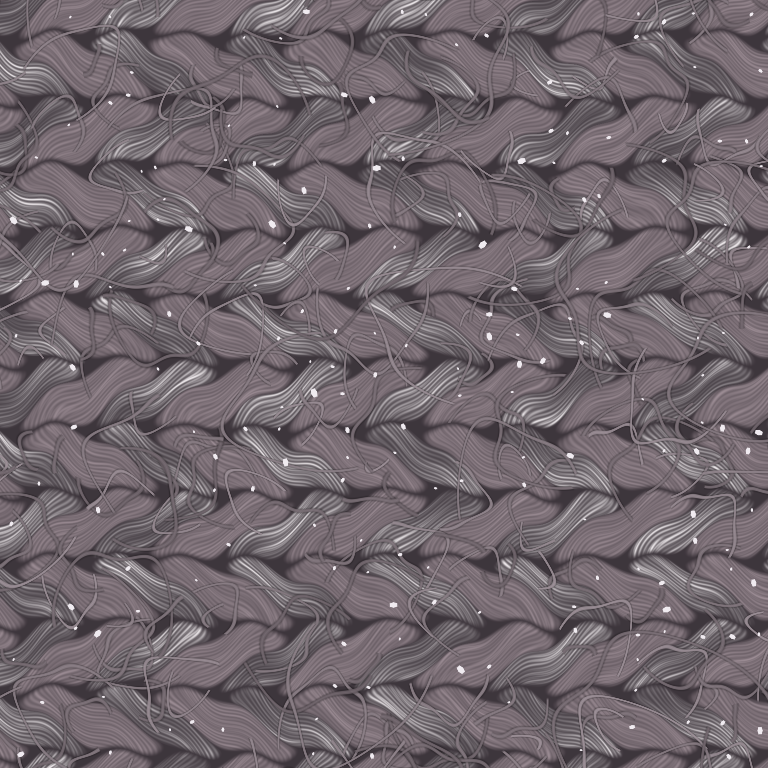
Reproduce this texture procedurally as a WebGL 2 fragment shader.

```glsl
#version 300 es
precision highp float;
// Sideways knit in grey-mauve yarn: rows of leaf-shaped stitches whose lean alternates,
// each repeat pairing a dull stitch with a narrower metallic one. Fibres are hashed stripes
// along each stitch; loose curly hairs and bright flecks are scattered over cell grids.

#define ROWS 11.74         // stitch rows up the canvas
#define COLS 5.73          // dull + shiny pairs across
#define ORIGIN vec2(0.026, 0.017)
#define SLANT 0.34         // half lean of a stitch, in pairs
#define SHINY_SHARE 0.42   // part of a pair taken by the shiny stitch
#define HAIR_WIDTH 0.0021  // half width of a loose hair
#define FLECK_CELLS 26.0
#define FLECK_CHANCE 0.27

uniform vec2 u_resolution;
out vec4 fragColor;

const float TAU = 6.2831853;
const vec3 GAP = vec3(0.24, 0.21, 0.235);
const vec3 DULL = vec3(0.61, 0.55, 0.58);
const vec3 SHINE = vec3(0.92, 0.90, 0.91);
const vec3 HAIR_DARK = vec3(0.37, 0.33, 0.355);
const vec3 HAIR_LIGHT = vec3(0.64, 0.59, 0.62);
const vec3 FLECK = vec3(0.94, 0.92, 0.94);

float hash(vec2 p) {
    vec3 q = fract(p.xyx * 0.1031);
    q += dot(q, q.yzx + 33.33);
    return fract((q.x + q.y) * q.z);
}

mat2 rotation(float a) {
    return mat2(cos(a), sin(a), -sin(a), cos(a));
}

// Rounded stripes across t, each with its own tone that drifts along its length.
float fibres(float t, float along, float seed) {
    float tone = hash(vec2(floor(t), seed));
    float profile = 0.5 - 0.5 * cos(TAU * t);
    float drift = 0.85 + 0.15 * sin(along * 3.5 + tone * 40.0);
    return (0.3 + 0.7 * profile) * (0.55 + 0.45 * tone) * drift;
}

vec3 knit(vec2 p) {
    // Hand-made unevenness
    p += 0.003 * sin(p.yx * vec2(23.0, 17.0) + vec2(0.5, 2.0));
    p += 0.0018 * sin(p.yx * vec2(61.0, 53.0) + vec2(3.0, 1.0));

    // Row, lean and position inside the row
    float y = (p.y - ORIGIN.y) * ROWS;
    y += 0.07 * sin(TAU * 2.0 * COLS * p.x);
    float row = floor(y);
    float v = 2.0 * fract(y) - 1.0;
    float lean = mod(row, 2.0) < 0.5 ? -1.0 : 1.0;

    // Pair, then dull or shiny stitch within it
    float x = (p.x - ORIGIN.x) * COLS - lean * SLANT * sin(1.2 * v);
    x += 0.5 * SHINY_SHARE + 0.09 * (hash(vec2(row, 71.0)) - 0.5);
    float a = fract(x);
    bool shiny = a < SHINY_SHARE;
    float w = shiny ? 2.0 * a / SHINY_SHARE - 1.0
                    : 2.0 * (a - SHINY_SHARE) / (1.0 - SHINY_SHARE) - 1.0;
    float seed = hash(vec2(2.0 * floor(x) + float(shiny), row)) * 97.0;

    // Leaf outline and soft shading toward the gaps
    float inside = 1.0 - 0.85 * pow(abs(w), 3.5) - pow(abs(v), 3.5);
    float shade = smoothstep(-0.12, 0.5, inside);

    // Two layers of fibres converging at the stitch ends
    float t = w / (1.0 - 0.35 * v * v) + 0.12 * sin(2.0 * v + seed);
    float count = shiny ? 4.2 : 5.8;
    float under = fibres(t * count, v, seed);
    float over = fibres((t + 0.28 * v * sin(seed)) * count * 0.85 + 0.4, v, seed + 11.0);
    float f = max(under * 0.9, over * (0.7 + 0.3 * sin(7.0 * w + seed)));
    if (shiny) {
        float sheen = 0.85 + 0.3 * cos(2.2 * v + seed);
        return mix(GAP, SHINE, shade * clamp((0.12 + 0.95 * pow(f, 1.6)) * sheen, 0.0, 1.0));
    }
    return mix(GAP, DULL, shade * (0.4 + 0.62 * f));
}

// Lays curled hairs, one elliptic arc per cell, over the colour below.
vec3 looseHairs(vec3 color, vec2 p, float cells, float pixel) {
    vec2 home = floor(p * cells);
    for (int j = -1; j <= 1; j++)
    for (int i = -1; i <= 1; i++) {
        vec2 id = home + vec2(i, j);
        vec2 key = id + cells * 7.0;
        vec2 center = id + vec2(hash(key), hash(key + 31.0));
        float tone = hash(key + 57.0);
        vec2 q = rotation(TAU * hash(key + 83.0)) * (p * cells - center);
        q.y *= 1.0 + 0.6 * tone;
        q.x += 0.08 * sin(q.y * 7.0 + TAU * tone);
        float radius = mix(0.25, 0.85, hash(key + 109.0));
        float d = abs(length(q) - radius) / cells;
        float reach = mix(-0.5, 0.75, hash(key + 137.0));
        float arc = smoothstep(reach, reach + 0.04, q.x / max(length(q), 0.001));
        float shadow = arc * (1.0 - smoothstep(HAIR_WIDTH, HAIR_WIDTH * 2.4, d));
        float cover = arc * (1.0 - smoothstep(HAIR_WIDTH - pixel * 0.6, HAIR_WIDTH + pixel * 0.6, d));
        vec3 hair = mix(HAIR_DARK, HAIR_LIGHT, 0.3 + 0.7 * tone - 0.25 * d / HAIR_WIDTH);
        color = mix(color * (1.0 - 0.22 * shadow), hair, cover * 0.9);
    }
    return color;
}

// Small angular bright chips, at most one per cell.
float flecks(vec2 p, float pixel) {
    vec2 id = floor(p * FLECK_CELLS);
    vec2 center = id + 0.2 + 0.6 * vec2(hash(id + 5.0), hash(id + 19.0));
    vec2 q = abs(rotation(TAU * hash(id + 43.0)) * (p - center / FLECK_CELLS));
    float size = mix(0.0013, 0.0042, pow(hash(id + 67.0), 2.0));
    float d = max(q.x * 0.75, q.y + 0.3 * q.x) - size;
    return step(hash(id + 91.0), FLECK_CHANCE) * (1.0 - smoothstep(-pixel * 0.5, pixel * 0.5, d));
}

void main() {
    float pixel = 1.0 / min(u_resolution.x, u_resolution.y);
    vec2 p = gl_FragCoord.xy * pixel;

    // Four samples keep the fine fibres smooth
    vec3 color = vec3(0.0);
    for (int k = 0; k < 4; k++)
        color += 0.25 * knit(p + pixel * (vec2(k % 2, k / 2) - 0.5) * 0.5);

    // Fuzz from small curls to long ones, then flecks
    for (float cells = 11.0; cells > 4.0; cells -= 3.0)
        color = looseHairs(color, p, cells, pixel);
    color = mix(color, FLECK, flecks(p, pixel));
    fragColor = vec4(color, 1.0);
}
```
